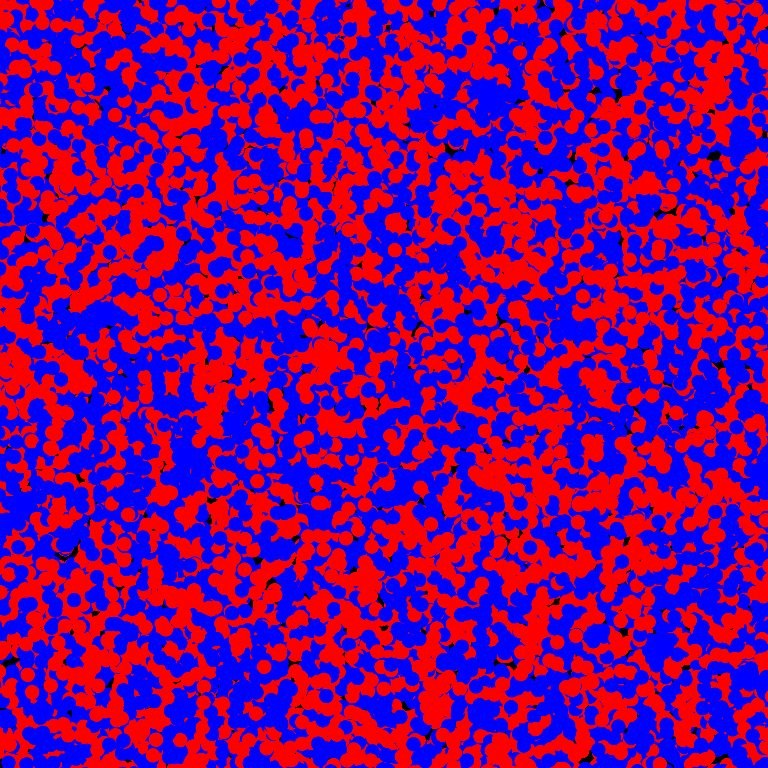
Write a WebGL 1 fragment shader that draws this texture.

```glsl
precision highp float;

uniform vec2 u_resolution;

const vec3 RED = vec3(1.0, 0.0, 0.0);
const vec3 BLUE = vec3(0.0, 0.0, 1.0);
const vec3 BACKGROUND = vec3(0.0);

const float CELLS = 48.0;       // grid cells across the canvas
const float RADIUS = 0.45;      // disc radius in cells
const int LAYERS = 16;
const float PRESENCE = 0.41;    // chance that a cell holds a disc
const float BLUE_SHARE = 0.505;
const float EDGE_PIXELS = 0.5;  // width of the smoothed rim

vec3 hash33(vec3 p) {
  p = fract(p * vec3(0.1031, 0.1030, 0.0973));
  p += dot(p, p.yxz + 33.33);
  return fract((p.xxy + p.yxx) * p.zyx);
}

float discCoverage(vec2 offset, float radius, float edge) {
  return clamp((radius - length(offset)) / edge + 0.5, 0.0, 1.0);
}

// Paints one sparse layer of jittered discs over the colour below.
vec3 paintLayer(vec3 below, vec2 point, float layer, float edge) {
  vec2 p = point + 20.0 * hash33(vec3(layer, 7.0, 31.0)).xy;
  vec2 corner = floor(p - 0.5);
  vec3 color = below;

  // A disc is narrower than a cell, so four cells are enough.
  for (int j = 0; j < 2; j++) {
    for (int i = 0; i < 2; i++) {
      vec2 cell = corner + vec2(float(i), float(j));
      vec3 rnd = hash33(vec3(cell, layer * 17.0 + 5.0));
      float present = step(rnd.z, PRESENCE);
      vec3 paint = mix(RED, BLUE, step(rnd.z, PRESENCE * BLUE_SHARE));
      float cover = discCoverage(p - cell - rnd.xy, RADIUS, edge);
      color = mix(color, paint, present * cover);
    }
  }
  return color;
}

void main() {
  float size = min(u_resolution.x, u_resolution.y);
  vec2 point = gl_FragCoord.xy / size * CELLS;
  float edge = EDGE_PIXELS * CELLS / size;

  // Later layers hide earlier ones; small gaps stay dark.
  vec3 color = BACKGROUND;
  for (int k = 0; k < LAYERS; k++) {
    color = paintLayer(color, point, float(k), edge);
  }
  gl_FragColor = vec4(color, 1.0);
}
```
